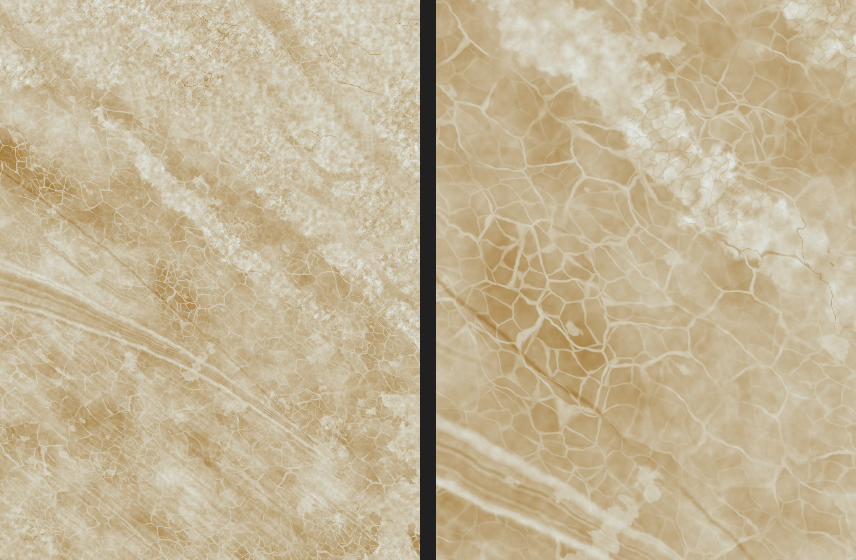
Left, the full canvas; right, a detail of the centre.
Write a WebGL 2 fragment shader that draws this texture.

```glsl
#version 300 es
precision highp float;

uniform vec2 u_resolution;
out vec4 fragColor;

vec2 hash2(vec2 cell) {
    vec3 h = fract(cell.xyx * vec3(0.1031, 0.1030, 0.0973));
    h += dot(h, h.yzx + 33.33);
    return fract((h.xx + h.yz) * h.zy);
}

float valueNoise(vec2 p) {
    vec2 cell = floor(p), f = fract(p);
    f = f * f * (3.0 - 2.0 * f);
    float low = mix(hash2(cell).x, hash2(cell + vec2(1, 0)).x, f.x);
    float high = mix(hash2(cell + vec2(0, 1)).x, hash2(cell + vec2(1, 1)).x, f.x);
    return mix(low, high, f.y);
}

// Fractal noise centred on zero
float fbm(vec2 p) {
    float sum = 0.0, amplitude = 0.5;
    for (int i = 0; i < 5; i++) {
        sum += amplitude * (valueNoise(p) - 0.5);
        p = mat2(1.6, 1.2, -1.2, 1.6) * p + 7.3;
        amplitude *= 0.52;
    }
    return sum;
}

// x: gap between the two nearest cell seeds, y: random value of the cell
vec2 cellEdge(vec2 p) {
    vec2 base = floor(p);
    float nearest = 9.0, second = 9.0, id = 0.0;
    for (int y = -1; y <= 1; y++)
    for (int x = -1; x <= 1; x++) {
        vec2 cell = base + vec2(x, y);
        vec2 seed = hash2(cell);
        float d = length(cell + seed - p);
        if (d < nearest) { second = nearest; nearest = d; id = seed.y; }
        else second = min(second, d);
    }
    return vec2(second - nearest, id);
}

float crackLine(vec2 p, float width, float blur) {
    return 1.0 - smoothstep(width * 0.3, width + blur, cellEdge(p).x);
}

float band(float d, float halfWidth, float blur) {
    return 1.0 - smoothstep(halfWidth - blur, halfWidth + blur, abs(d));
}

float curve(float x, vec3 k) {
    return k.x + x * (k.y + x * k.z);
}

// Cracked tan stone with brown stains
float crackedStone(vec2 p, vec2 flow, vec2 q, float stainAxis, float lowerSide, float pixel) {
    float tone = 0.58 + 0.85 * fbm(flow * vec2(4.0, 8.0)) + 0.6 * fbm(p * 26.0);
    float stain = band(q.y - stainAxis, 0.045, 0.07);
    tone -= stain * (0.36 + 1.1 * fbm(p * 7.0 + 3.0));
    tone -= lowerSide * (0.1 + 0.5 * fbm(p * 5.0 + 21.0));
    tone += lowerSide * 0.32 * (valueNoise(flow * vec2(12.0, 170.0)) - 0.5);
    vec2 bent = flow + 0.03 * vec2(fbm(p * 18.0), fbm(p * 18.0 + 40.0));
    vec2 coarse = bent * vec2(19.0, 29.0);
    vec2 fine = bent * vec2(42.0, 58.0) + 11.0;
    tone += 0.2 * (cellEdge(coarse).y - 0.5) + 0.14 * (cellEdge(fine).y - 0.5);
    float patches = smoothstep(-0.16, 0.16, fbm(p * 9.0 + 9.0));
    float wear = smoothstep(-0.2, 0.15, fbm(p * 28.0 + 70.0));
    float lines = crackLine(coarse, 0.07, 12.0 * pixel) * mix(0.2, 0.8, wear);
    lines = max(lines, crackLine(fine, 0.1, 25.0 * pixel) * mix(0.6, 0.15, patches));
    return mix(tone, 1.0, lines);
}

// Pale granular stone with pits and dark hairlines
float granularStone(vec2 p, vec2 flow, float pixel) {
    float tone = 0.88 + 0.5 * fbm(flow * vec2(4.0, 14.0) + 5.0) + 0.85 * fbm(p * 100.0);
    float rough = smoothstep(-0.14, 0.12, fbm(p * 9.0 + 31.0));
    vec2 pebble = cellEdge(p * 105.0 + 3.0 * fbm(p * 50.0));
    tone += rough * (0.35 * (pebble.y - 0.45) - 0.24 * (1.0 - smoothstep(0.0, 0.25, pebble.x)));
    vec2 bent = flow * vec2(5.0, 10.0) + 1.1 * fbm(p * 16.0);
    float hairline = crackLine(bent, 0.015, 6.0 * pixel);
    return tone - 0.5 * hairline * smoothstep(0.02, 0.14, fbm(p * 8.0 + 60.0));
}

void main() {
    vec2 p = gl_FragCoord.xy / u_resolution.x;
    float pixel = 1.0 / u_resolution.x;
    vec2 flow = mat2(0.79, 0.61, -0.61, 0.79) * p;
    vec2 warp = vec2(fbm(p * 6.0), fbm(p * 6.0 + 17.0));
    vec2 q = p + 0.05 * warp;
    vec2 r = p + 0.02 * warp + 0.006 * fbm(p * 35.0);

    // Seams, given as heights along x
    float darkSeam = curve(r.x, vec3(0.925, -0.68, -0.25));
    float layerTop = curve(r.x, vec3(0.726, -0.42, -0.22));
    float layerBase = curve(r.x, vec3(0.613, -0.20, -0.36));
    float lensAxis = curve(r.x, vec3(0.87, -1.1, 1.0));
    float lowSeam = curve(r.x, vec3(0.29, -0.45, -0.8));

    float lowerSide = smoothstep(0.03, -0.03, q.y - layerBase);
    float tone = crackedStone(p, flow, q, darkSeam + 0.045, lowerSide, pixel);

    // Sediment layers between two seams
    float level = (r.y - layerBase) / (layerTop - layerBase);
    float fade = 1.0 - smoothstep(0.72, 0.9, p.x);
    float layers = 0.46 + 0.55 * (valueNoise(vec2(flow.x * 3.0, level * 18.0)) - 0.5);
    layers += 0.42 * band(level - 0.85, 0.14, 0.1) + 0.4 * fbm(p * 40.0);
    tone = mix(tone, layers, 0.8 * fade * band(level - 0.5, 0.5, 0.06));
    float lens = band(r.y - lensAxis, 0.016, 0.006) * (1.0 - smoothstep(0.36, 0.39, p.x));
    tone = mix(tone, 0.6 + 0.4 * (valueNoise(vec2(flow.x * 4.0, (r.y - lensAxis) * 220.0)) - 0.5), 0.75 * lens);

    // Thin seams
    float broken = smoothstep(-0.2, 0.1, fbm(p * 11.0 + 80.0));
    tone -= 0.5 * broken * band(r.y - darkSeam, 0.002, 0.002 + pixel) * fade;
    tone = mix(tone, 1.15, 0.85 * fade * band(r.y - layerBase, 0.003, 0.002 + pixel));
    tone -= 0.3 * broken * fade * band(r.y - layerBase + 0.009, 0.002, 0.002 + pixel);
    float swell = 0.002 + 0.01 * smoothstep(0.02, 0.2, fbm(p * 12.0 + 50.0));
    tone = mix(tone, 1.15, 0.8 * broken * band(r.y - lowSeam, swell, 0.002 + pixel));

    // Pale masses: upper field, slanting strip, lower corners
    float ragged = 0.05 * fbm(p * 55.0);
    float edge = q.y - min(1.13, 1.1 - 0.95 * (q.x - 0.365)) + ragged;
    float pale = smoothstep(-0.006, 0.008, edge);
    float channel = band(q.y - 1.31 + 1.33 * (q.x - 0.64) + ragged, 0.04, 0.016);
    channel = max(channel, 0.8 * band(q.y - 1.3 + 0.9 * q.x, 0.025, 0.025) * step(q.x, 0.25));
    float joints = 1.0 - smoothstep(0.08, 0.2, cellEdge((flow + 0.05 * warp) * vec2(5.0, 8.0)).x);
    joints *= smoothstep(0.6, 0.72, q.x) * (1.0 - smoothstep(0.22, 0.34, edge));
    pale *= 1.0 - 0.9 * max(channel, joints);
    float along = clamp((q.x - 0.21) / 0.64, 0.0, 1.0);
    float sag = 1.27 - 0.87 * q.x - 0.05 * sin(3.1416 * along);
    float taper = 0.034 * sqrt(4.0 * along * (1.0 - along));
    pale = max(pale, band(q.y - sag + ragged, taper, 0.005) * step(0.005, taper));
    float corner = 0.13 - length(q * vec2(1.0, 1.1)) + ragged;
    corner = max(corner, min(q.x - 0.92 + 0.5 * fbm(p * 15.0), 0.4 - q.y) + ragged);
    pale = max(pale, 0.85 * smoothstep(-0.006, 0.008, corner));
    tone = mix(tone, granularStone(p, flow, pixel), pale);

    // Scattered white flecks and fine grain
    float flecks = smoothstep(0.2, 0.25, fbm(flow * vec2(22.0, 34.0) + 90.0)) * (1.0 - pale);
    tone = mix(tone, 1.1, 0.6 * flecks) + 0.38 * fbm(p * 160.0);
    tone = 0.57 + 1.25 * (tone - 0.66);

    vec3 honey = vec3(0.71, 0.60, 0.41), cream = vec3(0.83, 0.81, 0.74);
    fragColor = vec4(mix(honey, cream, clamp(tone, -0.5, 1.4)), 1.0);
}
```
